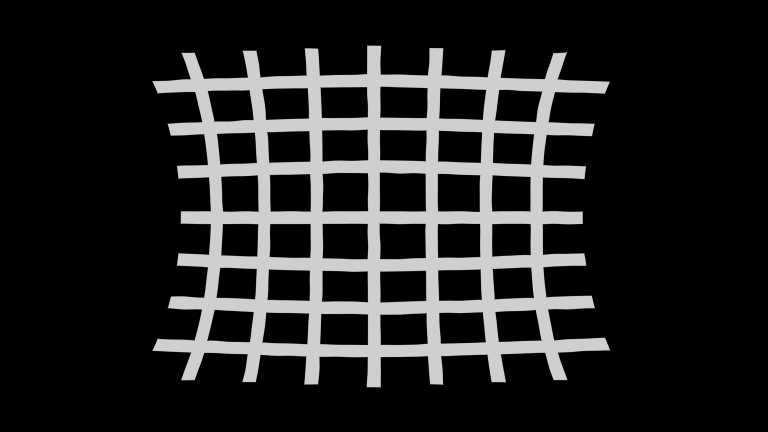
Reproduce this pattern procedurally as a WebGL 2 fragment shader.

```glsl
#version 300 es
precision highp float;

#define BAR_HALF 0.0145
#define COLUMN_STEP 0.1447
#define ROW_STEP 0.0995
#define ROW_BOW 0.0148
#define COLUMN_REACH 0.3947
#define ROW_REACH 0.4653
#define ROW_FLARE 0.060
#define WOBBLE 0.0022
#define BAR_COLOR vec3(0.81)

uniform vec2 u_resolution;
out vec4 fragColor;

float hash(vec2 cell) {
    vec3 q = fract(vec3(cell.xyx) * 0.1031);
    q += dot(q, q.yzx + 33.33);
    return fract((q.x + q.y) * q.z);
}

float valueNoise(vec2 p) {
    vec2 cell = floor(p);
    vec2 f = fract(p);
    f = f * f * (3.0 - 2.0 * f);
    float low = mix(hash(cell), hash(cell + vec2(1, 0)), f.x);
    float high = mix(hash(cell + vec2(0, 1)), hash(cell + vec2(1, 1)), f.x);
    return mix(low, high, f.y);
}

// Upright bar: pinched at mid height, evenly spaced at its tips
float columnDistance(vec2 p, float i) {
    float t = abs(p.y) / 0.3866;
    float pinched = 0.138 * i - 0.00486 * i * abs(i);
    float center = -0.0231 + 0.0007 * i * i * (1.0 - t)
                 + mix(pinched, COLUMN_STEP * i, pow(t, 2.4));
    float side = abs(p.x - center) - BAR_HALF * (0.97 + 0.12 * t * t);
    float cap = abs(p.y + 0.001) - COLUMN_REACH + 0.0053 * abs(i);
    return max(side, cap);
}

// Level bar: bowed away from the middle row, with flared ends
float rowDistance(vec2 p, float j) {
    float t = abs(p.x + 0.0231) / 0.498;
    float center = ROW_STEP * j + sign(j) * ROW_BOW * (1.0 - pow(t, 1.4));
    center -= 0.004 * max(0.0, 1.0 - abs(j));
    float side = abs(p.y - center) - BAR_HALF;
    float flare = ROW_FLARE * pow(abs(p.y) / 0.301, 2.1);
    float cap = abs(p.x + 0.0058) - ROW_REACH - flare;
    return max(side, cap);
}

void main() {
    vec2 p = (gl_FragCoord.xy - 0.5 * u_resolution) / u_resolution.y;

    // Slightly uneven, hand-cut edges
    vec2 wobble = vec2(valueNoise(p * 28.0 + 40.0), valueNoise(p * 28.0 + 90.0));
    p += WOBBLE * (wobble - 0.5);

    // Union of all bars
    float d = 1.0;
    for (int k = -3; k <= 3; k++) {
        d = min(d, columnDistance(p, float(k)));
        d = min(d, rowDistance(p, float(k)));
    }

    float pixel = 1.0 / u_resolution.y;
    float coverage = 1.0 - smoothstep(-0.7 * pixel, 0.7 * pixel, d);
    fragColor = vec4(BAR_COLOR * coverage, 1.0);
}
```
